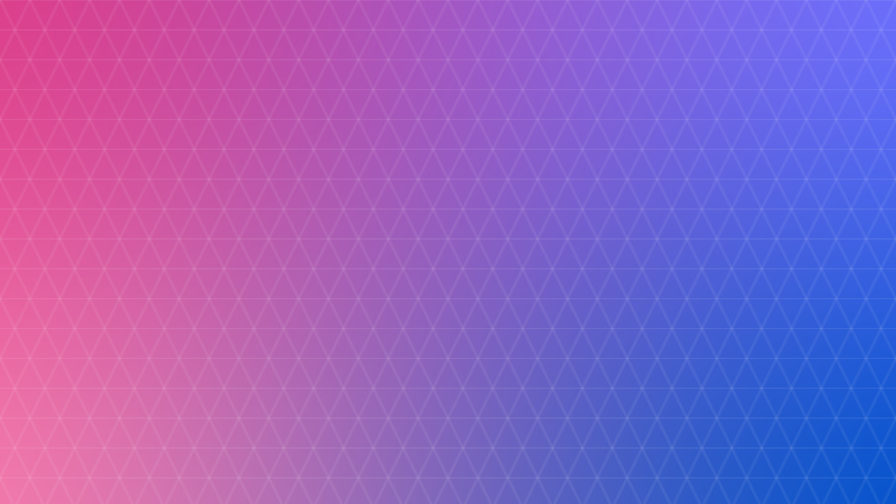
A Shadertoy shader for this background:

```glsl
#define CELLS_ACROSS 30.0
#define FLAT_WIDTH 0.045
#define SLANT_WIDTH 0.10
#define FLAT_OPACITY 0.075
#define SLANT_OPACITY 0.058
#define BLEND_EASING 0.6
#define TOP_LEFT vec3(0.86, 0.25, 0.55)
#define TOP_RIGHT vec3(0.42, 0.43, 0.98)
#define BOTTOM_LEFT vec3(0.94, 0.47, 0.67)
#define BOTTOM_RIGHT vec3(0.03, 0.33, 0.80)

// Distance to the nearest whole number
float gridDistance(float t) {
    return abs(fract(t + 0.5) - 0.5);
}

// Smooth coverage of a line, with lengths in cells
float lineCoverage(float distanceToLine, float width, float pixel) {
    float halfWidth = 0.5 * width;
    float edge = 0.5 * pixel;
    float coverage = 1.0 - smoothstep(halfWidth - edge, halfWidth + edge, distanceToLine);
    return coverage * min(1.0, width / pixel);
}

void mainImage(out vec4 fragColor, in vec2 fragCoord) {
    vec2 uv = fragCoord / iResolution.xy;

    // Four-corner colour blend, eased so the corners hold their colour
    vec2 blend = mix(uv, smoothstep(0.0, 1.0, uv), BLEND_EASING);
    vec3 color = mix(mix(BOTTOM_LEFT, BOTTOM_RIGHT, blend.x),
                     mix(TOP_LEFT, TOP_RIGHT, blend.x), blend.y);

    // Triangle lattice anchored to the top left corner
    float pixel = CELLS_ACROSS / iResolution.x;
    vec2 cell = vec2(fragCoord.x, iResolution.y - fragCoord.y) * pixel;
    float slantScale = 2.0 / sqrt(5.0);
    float rising = gridDistance(cell.x + 0.5 * cell.y) * slantScale;
    float falling = gridDistance(cell.x - 0.5 * cell.y) * slantScale;

    float flatLine = lineCoverage(gridDistance(cell.y), FLAT_WIDTH, pixel);
    float risingLine = lineCoverage(rising, SLANT_WIDTH, pixel);
    float fallingLine = lineCoverage(falling, SLANT_WIDTH, pixel);

    // Translucent white lines
    color = mix(color, vec3(1.0), FLAT_OPACITY * flatLine);
    color = mix(color, vec3(1.0), SLANT_OPACITY * risingLine);
    color = mix(color, vec3(1.0), SLANT_OPACITY * fallingLine);

    fragColor = vec4(color, 1.0);
}
```
